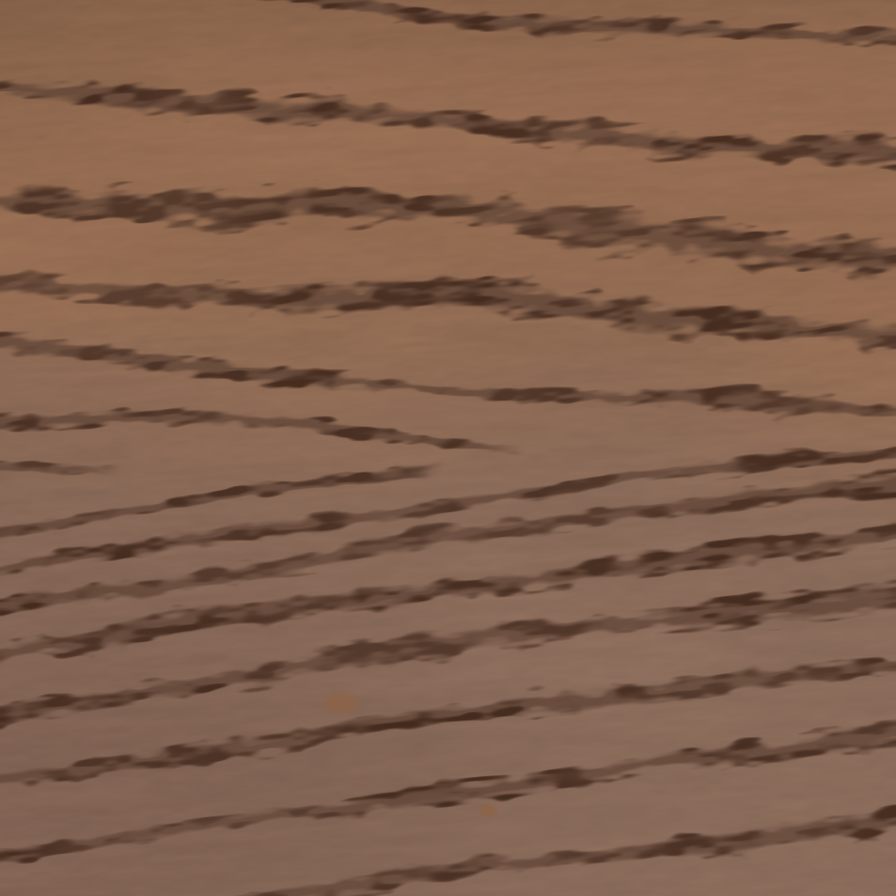
A Shadertoy shader for this texture:

```glsl
// Brown oak plank: two families of dark, fibrous growth rings meeting in a wedge.

const vec3 WARM_WOOD  = vec3(0.580, 0.422, 0.318);
const vec3 GREY_WOOD  = vec3(0.542, 0.422, 0.356);
const vec3 SHADE_WOOD = vec3(0.480, 0.362, 0.312);
const vec3 VEIN_BROWN = vec3(0.390, 0.280, 0.222);
const vec3 PORE_BROWN = vec3(0.235, 0.142, 0.095);
const vec3 SPOT_AMBER = vec3(0.560, 0.380, 0.255);

// Integer hash of a lattice cell, 0..1
float hash(vec2 cell) {
    uvec2 k = uvec2(ivec2(cell)) * uvec2(1597334677u, 3812015801u);
    uint n = (k.x ^ k.y) * 1597334677u;
    n = (n ^ (n >> 15)) * 2246822519u;
    n ^= n >> 13;
    return float(n >> 8) / 16777216.0;
}

float noise(vec2 p) {
    vec2 cell = floor(p);
    vec2 f = fract(p);
    f = f * f * (3.0 - 2.0 * f);
    float low  = mix(hash(cell), hash(cell + vec2(1, 0)), f.x);
    float high = mix(hash(cell + vec2(0, 1)), hash(cell + vec2(1, 1)), f.x);
    return mix(low, high, f.y);
}

// Stretched strands running along the plank with a slight upward tilt
float fibres(vec2 uv, vec2 density, float tilt) {
    vec2 p = vec2(uv.x, uv.y - tilt * uv.x) * density;
    return 0.65 * noise(p) + 0.35 * noise(p * 1.9 + 31.0);
}

// One growth ring: x = soft body, y = dark pores
vec2 vein(vec2 uv, float centre, float halfWidth, float end, float strand, float seed) {
    float wobble = noise(vec2(uv.x * 4.0, seed)) - 0.5;
    float jitter = noise(vec2(uv.x * 24.0, seed + 40.0)) - 0.5;
    float width = halfWidth * mix(0.65, 1.35, noise(vec2(uv.x * 6.0, seed + 80.0)));
    float offset = uv.y - centre - 0.014 * wobble - 0.5 * width * jitter;
    float ragged = abs(offset) / width + 1.5 * (0.5 - strand);
    float body = 1.0 - smoothstep(0.45, 1.15, ragged);
    float strength = mix(0.5, 1.0, noise(vec2(uv.x * 9.0, seed + 120.0)));
    float fade = 1.0 - smoothstep(end - 0.06, end, uv.x);
    float pores = body * smoothstep(0.42, 0.78, strand) * strength;
    return vec2(body * mix(0.72, 1.0, strength), pores) * fade;
}

// Upper rings sink to the right and spread towards the top edge
vec2 upperVeins(vec2 uv, float strand) {
    vec2 ink = vec2(0.0);
    for (int i = 0; i < 7; i++) {
        float n = float(i);
        float bend = hash(vec2(n, 7.0));
        float left = 0.485 + 0.045 * n + 0.0075 * n * n;
        float drop = (0.05 + 0.03 * bend) * uv.x + 0.008 * sin(6.283 * (uv.x + bend));
        float halfWidth = 0.0075 + 0.010 * smoothstep(1.0, 4.0, n) - 0.005 * step(4.5, n);
        ink = max(ink, vein(uv, left - drop, halfWidth, 0.14 + 0.45 * n, strand, n + 3.0));
    }
    return ink;
}

// Lower rings climb to the right
vec2 lowerVeins(vec2 uv, float strand) {
    vec2 ink = vec2(0.0);
    for (int i = 0; i < 8; i++) {
        float n = float(i);
        float left = 0.40 - 0.03 * n - 0.005 * n * n;
        float rise = 0.135 * uv.x + 0.04 * uv.x * (1.0 - uv.x);
        float halfWidth = 0.0075 + 0.0045 * smoothstep(0.0, 3.0, n);
        ink = max(ink, vein(uv, left + rise, halfWidth, 0.5 + 0.6 * n, strand, n + 17.0));
    }
    return ink;
}

// Warm at the top, greyer below, shaded at the lower left
vec3 woodColour(vec2 uv) {
    float cloud = noise(uv * vec2(3.0, 7.0) + 5.0) - 0.5;
    vec3 wood = mix(GREY_WOOD, WARM_WOOD, smoothstep(0.3, 0.75, uv.y + 0.15 * cloud));
    float corner = 1.0 - smoothstep(0.0, 0.6, length(uv * vec2(0.8, 1.0) - vec2(0.0, 0.1)));
    wood = mix(wood, SHADE_WOOD, 0.6 * corner);
    wood *= 1.0 - 0.10 * smoothstep(0.86, 1.05, uv.y + 0.08 * (0.5 - uv.x));
    float grain = fibres(uv, vec2(9.0, 90.0), 0.04) - 0.5;
    float fine = fibres(uv, vec2(45.0, 190.0), 0.08) - 0.5;
    return wood * (1.0 + 0.055 * grain + 0.045 * fine + 0.04 * cloud);
}

// Soft amber blemishes, shrinking along a line
float blemishes(vec2 uv) {
    float amount = 0.0;
    for (int i = 0; i < 2; i++) {
        float n = float(i);
        vec2 p = (uv - vec2(0.38 + 0.165 * n, 0.215 - 0.12 * n)) * vec2(0.7, 1.0);
        float radius = 0.019 - 0.008 * n;
        amount = max(amount, 1.0 - smoothstep(0.3 * radius, radius, length(p)));
    }
    return amount;
}

void mainImage(out vec4 fragColor, in vec2 fragCoord) {
    vec2 uv = fragCoord / iResolution.xy;
    float strand = fibres(uv, vec2(30.0, 115.0), 0.10);
    vec2 ink = max(upperVeins(uv, strand), lowerVeins(uv, strand));

    vec3 colour = mix(woodColour(uv), SPOT_AMBER, 0.6 * blemishes(uv));
    colour = mix(colour, VEIN_BROWN, 0.88 * ink.x);
    colour = mix(colour, PORE_BROWN, 0.85 * ink.y);
    fragColor = vec4(colour, 1.0);
}
```
